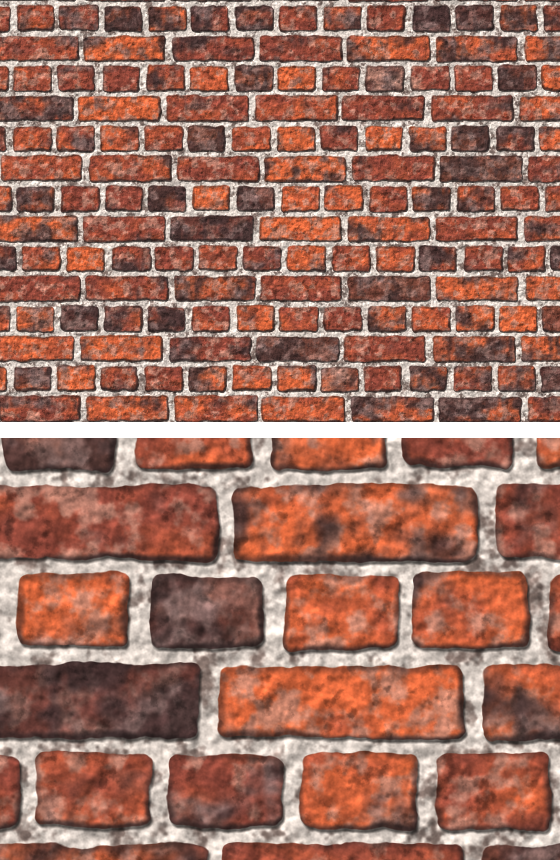
Top: the whole. Bottom: its middle third, enlarged.
Write a Shadertoy shader that draws this texture.

```glsl
// Weathered red brick wall: alternating courses of headers and stretchers in pale mortar.
#define COURSE 0.0712        // course height, in canvas heights
#define TOP_EDGE 0.9924      // top of the first full course
#define STRETCHER 0.2086     // pitch of long bricks; headers take half
#define JOINT_PHASE 0.193    // position of a joint between stretchers
#define JOINT vec2(0.0145, 0.0125)
#define CORNER 0.0075        // corner rounding
#define ROUGHNESS 0.0085     // wander of the brick edges
#define SOOT 0.54            // amount of dark burning
#define RELIEF 1.15          // strength of surface bumps

const vec3 CHAR = vec3(0.25, 0.19, 0.19);
const vec3 MAROON = vec3(0.54, 0.27, 0.22);
const vec3 ORANGE = vec3(0.84, 0.40, 0.24);
const vec3 DUST = vec3(0.73, 0.53, 0.46);
const vec3 ASH = vec3(0.46, 0.38, 0.37);
const vec3 MORTAR_DARK = vec3(0.50, 0.43, 0.40);
const vec3 MORTAR_LIGHT = vec3(0.88, 0.83, 0.79);

float hash(vec2 p) {
    vec3 q = fract(p.xyx * 0.1031);
    q += dot(q, q.yzx + 33.33);
    return fract((q.x + q.y) * q.z);
}

float noise(vec2 p) {
    vec2 i = floor(p), f = fract(p);
    f = f * f * (3.0 - 2.0 * f);
    return mix(mix(hash(i), hash(i + vec2(1, 0)), f.x),
               mix(hash(i + vec2(0, 1)), hash(i + vec2(1, 1)), f.x), f.y);
}

float fbm(vec2 p) {
    float sum = 0.0, amp = 0.533;
    for (int i = 0; i < 4; i++) {
        sum += amp * noise(p);
        p = mat2(1.6, 1.2, -1.2, 1.6) * p + 7.3;
        amp *= 0.5;
    }
    return sum;
}

// Signed distance to the brick in this cell; also its id and local position.
float brickDistance(vec2 p, out vec2 id, out vec2 local) {
    p += ROUGHNESS * (vec2(fbm(p * 42.0), fbm(p * 42.0 + 31.7)) - 0.5);
    float course = floor((TOP_EDGE - p.y) / COURSE);
    float header = 1.0 - mod(course, 2.0);
    float pitch = STRETCHER * (1.0 - 0.5 * header);
    float shift = JOINT_PHASE - header * 0.5 * pitch + 0.030 * (hash(vec2(course, 5.0)) - 0.5);
    float column = floor((p.x - shift) / pitch);
    id = vec2(column, course) + 40.0;
    vec2 jitter = vec2(hash(id + 3.1), hash(id + 8.7)) - 0.5;
    vec2 center = vec2(shift + (column + 0.5) * pitch, TOP_EDGE - (course + 0.5) * COURSE);
    local = p - center - jitter * vec2(0.0055, 0.0030);
    vec2 halfSize = 0.5 * (vec2(pitch, COURSE) - JOINT);
    halfSize -= 0.0025 * vec2(hash(id + 12.3), hash(id + 17.9)) - 0.0012;
    vec2 q = abs(local) - halfSize + CORNER;
    return length(max(q, 0.0)) + min(max(q.x, q.y), 0.0) - CORNER;
}

vec3 brickColor(vec2 p, vec2 id, vec2 local, float d) {
    float tone = hash(id + 21.0);
    float burn = hash(id + 47.0);
    vec2 offset = id * 3.7;
    float cloud = fbm(p * vec2(22.0, 30.0) + offset);
    float grain = fbm(p * 130.0 + offset);
    float streak = noise(p * vec2(110.0, 18.0) + offset);

    // Fired clay from maroon to orange, with pale dust
    vec3 color = mix(MAROON, ORANGE, smoothstep(0.20, 1.0, 0.75 * tone + 0.9 * (cloud - 0.5) + 0.2));
    color = mix(color, DUST, 0.75 * smoothstep(0.47, 0.72, fbm(p * 60.0 - offset)));

    // Soot patches with ashen bloom; a few bricks are burnt all over
    float sootField = fbm(p * vec2(15.0, 24.0) - offset) + 0.16 * (streak - 0.5);
    float soot = smoothstep(0.46, 0.80, sootField + 0.50 * (burn - 1.0 + SOOT));
    soot = max(soot, smoothstep(0.84, 0.92, burn) * (0.65 + 0.35 * cloud));
    vec3 sooty = mix(CHAR, ASH, smoothstep(0.40, 0.66, fbm(p * 48.0 + offset)));
    color = mix(color, sooty, 0.88 * soot);

    // Occasional crumbled face, fine grain and faint pits
    float crumbled = step(0.97, hash(id + 71.0));
    color = mix(color, DUST * 1.1, crumbled * smoothstep(0.36, 0.65, cloud) * 0.7);
    color *= 0.78 + 0.46 * grain;
    color *= 1.0 - 0.30 * smoothstep(0.70, 0.95, fbm(p * 105.0 + offset) + 0.12);

    // Thin, broken black rim, heavier toward the lower right
    float lower = clamp(0.5 + dot(local, vec2(4.0, -14.0)), 0.0, 1.0);
    float rim = smoothstep(-0.0058, 0.0, d + 0.010 * (cloud - 0.5));
    return mix(color, CHAR * 0.65, rim * mix(0.32, 0.85, lower));
}

vec3 mortarColor(vec2 p, float shadow) {
    float coarse = fbm(p * 65.0);
    float sand = noise(p * 260.0);
    vec3 color = mix(MORTAR_DARK, MORTAR_LIGHT, smoothstep(0.20, 0.52, coarse + 0.2 * (sand - 0.5)));
    color *= 0.90 + 0.18 * sand;
    return color * (1.0 - 0.60 * shadow);
}

void mainImage(out vec4 fragColor, in vec2 fragCoord) {
    vec2 p = fragCoord / iResolution.y;
    float edge = 1.0 / iResolution.y;
    vec2 id, local, unusedId, unusedLocal;
    float d = brickDistance(p, id, local);

    // Bricks stand proud of the joints and cast a short shadow down and right
    float caster = brickDistance(p + vec2(-0.0014, 0.0026), unusedId, unusedLocal);
    float shadow = smoothstep(0.0015, -0.0015, caster);
    vec3 color = mix(mortarColor(p, shadow), brickColor(p, id, local, d), smoothstep(edge, -edge, d));

    // Slanting light over the rough surface
    float bump = fbm(p * 80.0) - fbm((p + vec2(-0.002, 0.003)) * 80.0);
    color *= 1.0 + RELIEF * bump;
    fragColor = vec4(clamp(color, 0.0, 1.0), 1.0);
}
```
